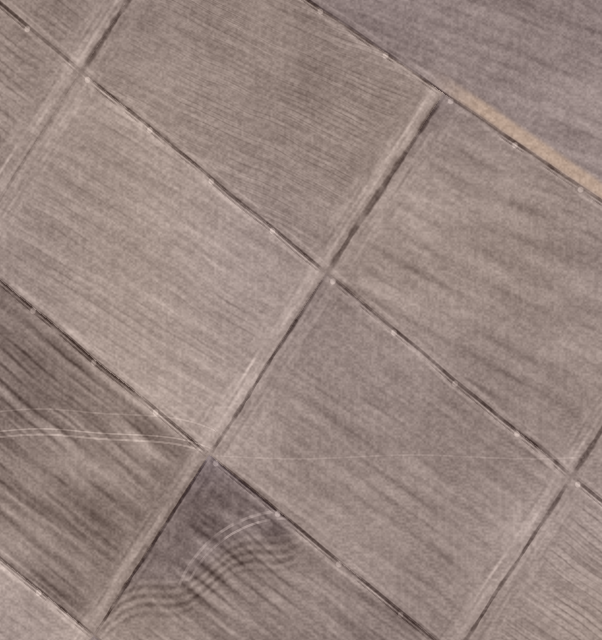
Give the GLSL for this texture, as a WebGL 1 fragment shader.

```glsl
precision highp float;
// Aerial view of ploughed fields: a skewed lattice of plots split by ditches
// and pale tracks. Each plot has its own tone and furrow direction; stretched
// noise makes furrows, headlands and soil, with wheel tracks laid on top.
uniform vec2 u_resolution;

float hash(vec2 p) {
  return fract(sin(dot(p, vec2(127.1, 311.7))) * 43758.5453);
}

float noise(vec2 p) {
  vec2 i = floor(p), f = fract(p);
  f = f * f * (3.0 - 2.0 * f);
  return mix(mix(hash(i), hash(i + vec2(1.0, 0.0)), f.x),
             mix(hash(i + vec2(0.0, 1.0)), hash(i + 1.0), f.x), f.y);
}

float fbm(vec2 p) {
  float sum = 0.0, amp = 0.5;
  for (int i = 0; i < 5; i++) {
    sum += amp * noise(p);
    p = mat2(1.6, 1.2, -1.2, 1.6) * p + 7.3;
    amp *= 0.5;
  }
  return sum;
}

// Soft stripe of half width w around d = 0
float band(float d, float w) {
  return 1.0 - smoothstep(w * 0.4, w * 1.4, abs(d));
}

// Per plot: tone, furrow tilt, furrows per plot, furrow contrast
vec4 plotStyle(vec2 id) {
  if (id.y < -1.5) return vec4(0.575, 0.33, 13.0, 0.05);
  if (id.x > 0.5) return vec4(0.610, 0.10, 30.0, 0.09);
  if (id.x < -1.5) return vec4(0.620, 0.05, 28.0, 0.06);
  if (id.y > 1.5) return vec4(0.660, 0.05, 24.0, 0.06);
  if (id.x < -0.5) {
    if (id.y < -0.5) return vec4(0.590, 0.36, 44.0, 0.05);
    if (id.y < 0.5) return vec4(0.640, 0.20, 26.0, 0.06);
    return vec4(0.535, 0.02, 17.0, 0.14);
  }
  if (id.y < -0.5) return vec4(0.610, 0.27, 9.0, 0.07);
  if (id.y < 0.5) return vec4(0.615, 0.12, 13.0, 0.06);
  return vec4(0.570, 0.05, 16.0, 0.12);
}

void main() {
  // Position in canvas heights, y downwards
  vec2 p = gl_FragCoord.xy / u_resolution.y;
  p.y = 1.0 - p.y;
  float soil = fbm(p * 6.0), clump = noise(p * 70.0);
  vec2 wobble = vec2(noise(p * 14.0), noise(p * 14.0 + 40.0)) - 0.5;

  // Lattice coordinates: s along the long side, t along the short side
  vec2 q = p - vec2(0.5104, 0.4271) + wobble * 0.003;
  float s = dot(q, vec2(1.704, 1.099));
  float t = dot(q, vec2(-1.908, 2.308));
  t += 0.13 * s * (1.0 - smoothstep(-0.95, -0.5, t));
  vec2 id = floor(vec2(s, t)), node = floor(vec2(s, t) + 0.5);
  float a = (s - node.x) / 2.028, b = (t - node.y) / 2.995;
  float hasCross = step(-1.0, t);
  vec4 style = plotStyle(id);

  // Furrows, bent by noise, turning along the headlands
  float y = t + style.y * s + (fbm(p * 9.0) - 0.5) * 0.035;
  float row = y * style.z;
  float furrow = 0.6 * noise(vec2(s * 5.0, row * 2.0)) + 0.4 * noise(vec2(s * 9.0, row * 4.0));
  float ridge = pow(0.5 + 0.5 * cos(6.2832 * row), 5.0) * smoothstep(0.25, 0.65, noise(p * 12.0 + 9.0));
  float head = hasCross * (1.0 - smoothstep(0.025, 0.055, abs(a) + (clump - 0.5) * 0.006));
  float lane = noise(vec2(a * 230.0, t * 7.0));
  float tone = style.x + (soil - 0.48) * 0.16;
  tone += mix((furrow - 0.5) * style.w * 1.9 - ridge * style.w * 0.65, (lane - 0.5) * 0.10 + 0.01, head);
  tone += (noise(vec2(s * 14.0, y * 75.0)) - 0.5) * 0.045;
  tone += (noise(vec2(b * 260.0, s * 9.0)) - 0.5) * 0.12 * band(b, 0.016);

  // Damp dark corners below two of the junctions
  float damp = 0.0;
  if (id.x == 0.0 && t > -1.0) {
    damp = exp(-fract(s) * 7.0 - fract(t) * 3.5) * smoothstep(0.2, 0.6, soil);
    tone -= damp * 0.16;
  }

  // Rough patch and winding plough lines in the bottom plot
  float bend = p.y - 0.937 + 0.42 * (p.x - 0.215) + 0.013 * sin(p.x * 38.0);
  float inPlot = step(0.0, s) * step(1.0, t) * step(t, 2.0);
  float reach = inPlot * (1.0 - smoothstep(0.43, 0.49, p.x));
  float rough = reach * (1.0 - smoothstep(-0.03, 0.01, bend));
  tone += rough * ((fbm(p * 22.0) - 0.5) * 0.22 - 0.045);
  tone += reach * band(bend - 0.012, 0.03) * (0.055 * sin(bend * 420.0 + soil * 3.0) - 0.03);
  float arc = length(p - vec2(0.45, 0.98)) - 0.17;
  tone += rough * 0.13 * (band(arc, 0.002) + band(arc - 0.012, 0.0025)) * clump * 1.4;

  // Wheel tracks crossing the lower plots
  float bow = max(p.x - 0.17, 0.0);
  float wheel = p.y - 0.683 - 1.2 * bow * bow + 0.004 * sin(p.x * 25.0);
  float west = step(s, 0.0) * step(0.9, t);
  tone += west * 0.11 * (band(wheel, 0.0018) + band(wheel + 0.009, 0.0014) + 0.6 * band(wheel + 0.04, 0.0015));
  tone += 0.05 * band(p.y - 0.714 - 0.003 * sin(p.x * 17.0), 0.0015) * step(0.0, s) * step(s, 1.0);

  // Pale verges and tracks, with a sandy road at the upper right
  float road = band(b + 0.013, 0.012) * step(node.y, -0.5) * step(-1.5, node.y) * smoothstep(-0.1, 0.15, s);
  tone += 0.05 * band(b - 0.008, 0.005) + 0.045 * band(b + 0.009, 0.003);
  tone += hasCross * 0.06 * band(a + 0.016, 0.009) * (0.5 + lane);
  tone = mix(tone, 0.72, road * 0.8);

  // Broken dark ditches: paired along the long sides, single across
  float gap = smoothstep(0.22, 0.6, noise(vec2(s * 24.0, t * 17.0)));
  float ditch = band(b, 0.0028) * (0.45 + 0.55 * gap) + 0.5 * band(b - 0.006, 0.0014) * gap;
  float faded = node.x < -0.5 && t > 0.0 ? 0.35 : 1.0;
  float width = t < 0.0 ? 0.005 : 0.0032;
  ditch = max(ditch, hasCross * faded * band(a - 0.001, width * (0.6 + 0.7 * clump)) * (0.5 + 0.5 * gap));
  tone -= min(ditch, 1.0) * 0.22;

  // Trampled junctions, small pale spots beside ditches, fine grain
  float hub = hasCross * exp(-dot(vec2(a, b), vec2(a, b)) * 2600.0);
  tone = mix(tone, 0.64 + (clump - 0.5) * 0.16, hub * 0.8);
  float spot = length(vec2((fract(s * 4.0 + 0.37) - 0.5) / 8.1, b - 0.004));
  tone += 0.16 * (1.0 - smoothstep(0.003, 0.006, spot));
  tone += (noise(p * 330.0) - 0.5) * 0.08 + (noise(p * 160.0 + 5.0) - 0.5) * 0.06;

  // Tone to soil colour, with a sandy or violet cast
  vec3 color = mix(vec3(0.34, 0.28, 0.26), vec3(0.72, 0.65, 0.62), (clamp(tone, 0.25, 0.85) - 0.34) / 0.38);
  float violet = damp * 0.7 + rough * 0.4 + (id.y < -1.5 ? 0.5 : 0.0) + (noise(p * 5.0 + 3.0) - 0.5) * 0.5;
  color += vec3(-0.006, 0.0, 0.028) * violet + vec3(0.03, 0.0, -0.05) * road;
  gl_FragColor = vec4(color, 1.0);
}
```
